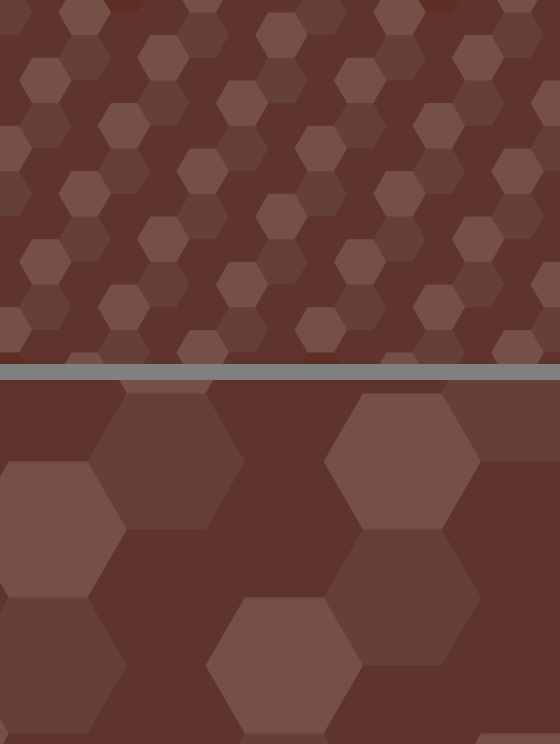
Top: the whole. Bottom: its middle third, enlarged.
A Shadertoy shader for this pattern:

```glsl
// Flat-topped hexagon tiling in browns, with light and dusky cells stepping in diagonal pairs.

// Returns (column, half-row) of the hexagon holding q; columns step by 1, stacked cells by 2.
vec2 hexCell(vec2 q) {
    vec2 nearest = vec2(0.0);
    float nearestDist = 1e5;
    for (int i = 0; i < 2; i++) {
        float column = floor(q.x) + float(i);
        float row = 2.0 * floor((q.y - column) * 0.5 + 0.5) + column;
        vec2 cell = vec2(column, row);
        // Scale to a regular hexagon of radius 1 before measuring
        float dist = length((q - cell) * vec2(1.5, 0.5 * sqrt(3.0)));
        if (dist < nearestDist) {
            nearestDist = dist;
            nearest = cell;
        }
    }
    return nearest;
}

vec3 hexColor(vec2 p) {
    vec2 origin = vec2(0.1245, 0.779);
    vec2 pitch = vec2(0.1081, -0.0623);
    vec2 cell = hexCell((p - origin) / pitch);

    // Every fourth cell down a column is light, the one below it dusky
    float phase = mod(cell.y + 3.0 * cell.x, 8.0);
    vec3 color = vec3(0.373, 0.204, 0.176);
    if (phase < 0.5) {
        color = vec3(0.459, 0.314, 0.275);
    } else if (abs(phase - 2.0) < 0.5) {
        // Dusky cells centred beyond the top or bottom edge turn redder
        float centerY = origin.y + cell.y * pitch.y;
        bool inside = centerY > 0.0 && centerY < 1.0;
        color = inside ? vec3(0.392, 0.251, 0.216) : vec3(0.37, 0.175, 0.14);
    }
    return color;
}

void mainImage(out vec4 fragColor, in vec2 fragCoord) {
    // Average a 4 x 4 grid of samples to smooth the edges
    vec3 sum = vec3(0.0);
    for (int j = 0; j < 4; j++) {
        for (int i = 0; i < 4; i++) {
            vec2 offset = (vec2(i, j) + 0.5) / 4.0 - 0.5;
            sum += hexColor((fragCoord + offset) / iResolution.y);
        }
    }
    fragColor = vec4(sum / 16.0, 1.0);
}
```
